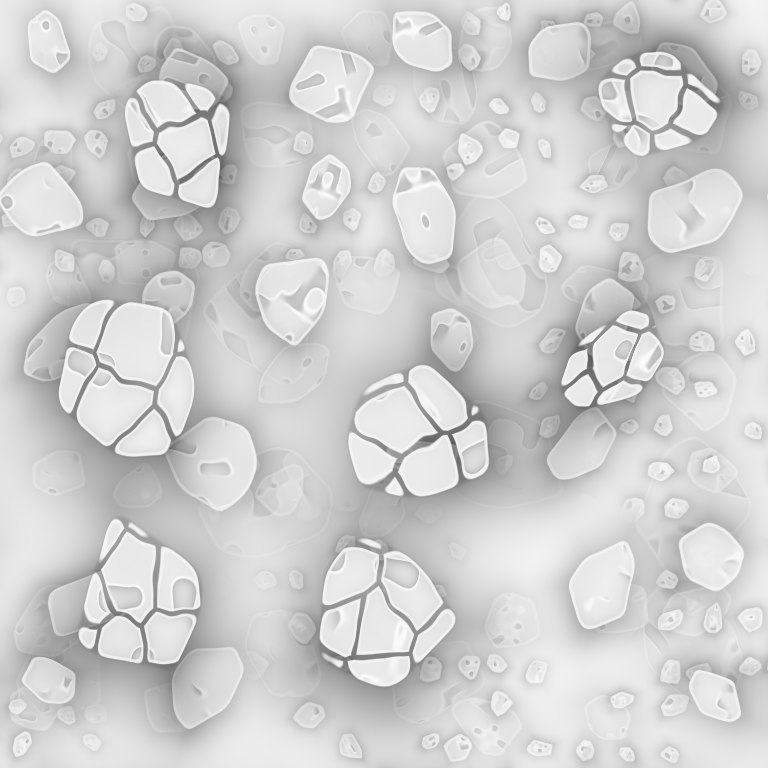
Reproduce this texture map procedurally as a three.js fragment shader.

```glsl
// Pale relief map of cracked boulders, stones and pebbles with bright rims and soft shadows
varying vec2 vUv;

float hash(vec2 p) {
  return fract(sin(dot(p, vec2(127.1, 311.7))) * 43758.5453);
}

vec2 hash2(vec2 p) {
  return vec2(hash(p), hash(p + 41.3));
}

float noise(vec2 p) {
  vec2 i = floor(p), f = fract(p);
  f = f * f * (3.0 - 2.0 * f);
  return mix(mix(hash(i), hash(i + vec2(1, 0)), f.x),
             mix(hash(i + vec2(0, 1)), hash(i + vec2(1, 1)), f.x), f.y);
}

float smoothMax(float a, float b, float k) {
  float h = max(k - abs(a - b), 0.0) / k;
  return max(a, b) + h * h * k * 0.25;
}

// Rounded irregular polygon of about unit radius
float stoneShape(vec2 q, vec2 id) {
  float d = -2.0;
  for (int i = 0; i < 7; i++) {
    float k = float(i);
    float a = (k + 0.7 * hash(id + k * 3.7)) * 0.8976;
    float reach = 0.68 + 0.34 * hash(id + k * 5.3 + 9.0);
    d = smoothMax(d, dot(q, vec2(cos(a), sin(a))) - reach, 0.16);
  }
  return d;
}

// Distance to the nearest border between Voronoi pieces
float crackDistance(vec2 p) {
  vec2 cell = floor(p), nearest = vec2(9.0);
  for (int y = -1; y <= 1; y++)
    for (int x = -1; x <= 1; x++) {
      vec2 c = cell + vec2(x, y);
      vec2 r = c + 0.15 + 0.7 * hash2(c) - p;
      if (dot(r, r) < dot(nearest, nearest)) nearest = r;
    }
  float d = 1.0;
  for (int y = -1; y <= 1; y++)
    for (int x = -1; x <= 1; x++) {
      vec2 c = cell + vec2(x, y);
      vec2 r = c + 0.15 + 0.7 * hash2(c) - p;
      vec2 gap = r - nearest;
      if (dot(gap, gap) > 0.0001) d = min(d, dot(0.5 * (r + nearest), normalize(gap)));
    }
  return d;
}

// Lays one grid of scattered stones over the shade below
float stones(float shade, vec2 p, float grid, float keep, float strength, float shadow, float cracked) {
  vec2 cell = floor(p * grid), bestQ = vec2(0.0), bestId = vec2(0.0);
  float best = 1.0, bestSize = 0.1, halo = 1.0;
  for (int y = -1; y <= 1; y++)
    for (int x = -1; x <= 1; x++) {
      vec2 c = cell + vec2(x, y);
      vec2 id = mod(c, grid) + grid * 17.0;
      if (hash(id + 2.2) > keep) continue;
      vec2 q = p - (c + 0.28 + 0.44 * hash2(id)) / grid;
      float size = mix(0.25, 0.42, hash(id + 6.1)) / grid;
      float a = 6.283 * hash(id + 8.4);
      q = mat2(cos(a), sin(a), -sin(a), cos(a)) * q / size;
      q.y *= mix(1.0, 1.55, hash(id + 3.9));
      float d = stoneShape(q, id) * size;
      float fall = clamp(1.0 - max(d, 0.0) * grid / 0.5, 0.0, 1.0);
      float side = 0.55 + 0.45 * sin(atan(q.y, q.x) + a);
      halo *= 1.0 - shadow * fall * fall * fall * mix(side, 1.0, 0.45);
      if (d < best) { best = d; bestQ = q; bestId = id; bestSize = size; }
    }
  shade *= halo;

  // Split boulders into rounded pieces
  float d = best;
  if (cracked > 0.5 && best < 0.02) {
    vec2 w = bestQ + 0.12 * vec2(noise(bestQ * 4.0), noise(bestQ * 4.0 + 7.0));
    float edge = crackDistance(w * 1.25 + bestId * 3.1) * 0.8 * bestSize;
    d = smoothMax(best, 0.0035 - edge, 0.014);
    shade *= 1.0 - 0.14 * smoothstep(0.004, -0.004, best);
  }

  // Face with a slow slope, soft inner shading and pits
  vec2 light = hash2(bestId + 5.0) - 0.5;
  float fill = 0.935 + 0.05 * dot(bestQ, light) + 0.035 * (noise(bestQ * 1.7 + bestId) - 0.5);
  fill -= 0.12 * exp(min(d, 0.0) / 0.012) * smoothstep(-0.4, 0.8, dot(bestQ, light * 2.0));
  float pit = (0.27 - noise(bestQ * 2.7 + bestId * 1.9)) * bestSize / 3.0;
  float show = smoothstep(0.25, 0.6, noise(bestQ * 2.0 + bestId + 30.0));
  fill -= 0.2 * show * smoothstep(-0.0005, 0.001, pit) * exp(-max(pit, 0.0) / 0.006);
  fill += 0.07 * show * smoothstep(0.0022, 0.0, abs(pit + 0.001));

  // Bright rim just inside the outline
  float rim = smoothstep(0.0032, 0.0008, abs(d + 0.0022));
  fill = mix(fill, 0.975, 0.85 * rim);
  return mix(shade, fill, strength * smoothstep(0.0012, -0.0012, d));
}

void main() {
  vec2 p = vUv + 0.007 * (vec2(noise(vUv * 17.0), noise(vUv * 17.0 + 50.0)) - 0.5);
  float shade = 0.935 + 0.05 * (noise(p * 6.0) - 0.5);

  // Half buried stones, then pebbles in drifts, stones and boulders
  shade = stones(shade, p, 4.0, 0.8, 0.4, 0.07, 0.0);
  shade = stones(shade, p, 7.0, 0.6, 0.5, 0.08, 0.0);
  float drift = smoothstep(0.4, 0.6, noise(p * 4.0 + 12.0));
  shade = mix(shade, stones(shade, p, 19.0, 0.55, 0.85, 0.16, 0.0), drift);
  shade = stones(shade, p, 6.0, 0.62, 0.92, 0.24, 0.0);
  shade = stones(shade, p, 3.0, 0.75, 0.96, 0.36, 1.0);

  gl_FragColor = vec4(vec3(clamp(shade, 0.0, 0.98)), 1.0);
}
```
